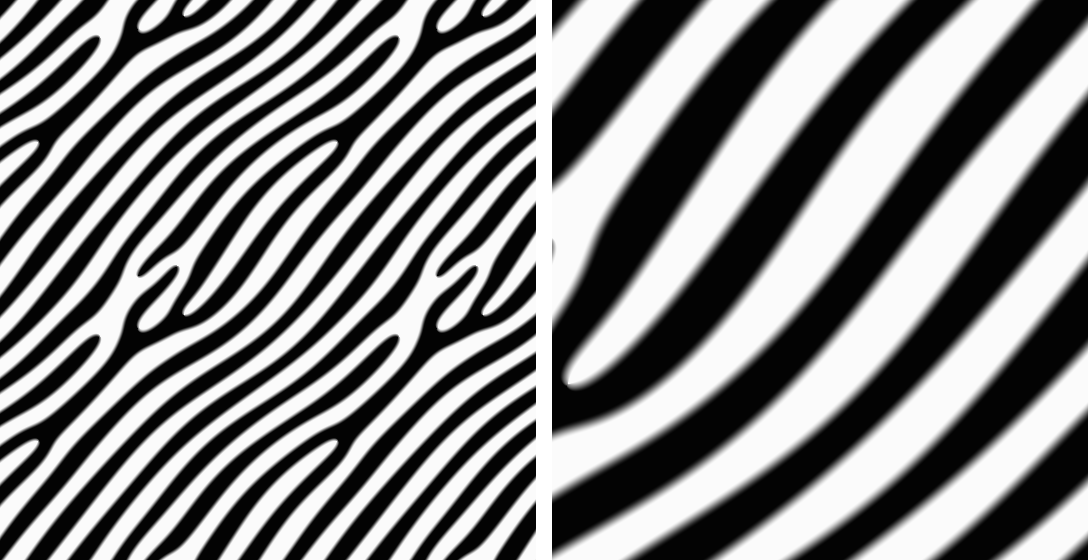
Left, the full canvas; right, a detail of the centre.
Give the GLSL for this pattern, as a Shadertoy shader.

```glsl
// Seamless zebra hide: diagonal black and white stripes that bend, fork and end.

const float TAU = 6.2831853;
const float PI = 3.1415927;

const vec3 WHITE = vec3(0.985);
const vec3 BLACK = vec3(0.012);
const float TILES_PER_HEIGHT = 1.873;
const float STRIPES_PER_TILE = 7.0;
const float BEND = 0.32;               // strength of the shallow kink
const vec2 BEND_CENTER = vec2(0.85, 0.54);
const float WHITE_BIAS = 0.05;         // raises the share of white
const float WIDTH_VARIATION = 0.2;     // swelling and thinning of stripes
const float EDGE_WIDTH = 0.009;        // soft edge, in canvas heights

// Stripe ends in one tile: xy = place, z = +1 ends upward, -1 ends downward.
const int END_COUNT = 6;
const vec3 STRIPE_ENDS[END_COUNT] = vec3[END_COUNT](
    vec3(0.333, 0.748,  1.0),
    vec3(0.129, 0.398,  1.0),
    vec3(0.593, 0.983,  1.0),
    vec3(0.463, 0.776, -1.0),
    vec3(0.461, 0.949, -1.0),
    vec3(0.615, 0.820, -1.0));

// Angle around a row of points spaced one tile apart along x.
float rowAngle(vec2 d) {
    return atan(cos(PI * d.x) * tanh(PI * d.y), sin(PI * d.x));
}

// Stripe phase in cycles; each stripe end is a dislocation of the field.
float stripePhase(vec2 tile) {
    float phase = STRIPES_PER_TILE * (tile.x - tile.y);
    for (int i = 0; i < END_COUNT; i++) {
        vec3 end = STRIPE_ENDS[i];
        float turn = 0.0;
        for (int row = -1; row <= 1; row++)
            turn += rowAngle(tile - end.xy - vec2(0.0, float(row)));
        // The second term keeps the field seamless from tile to tile.
        phase += end.z * (turn / TAU - end.x * tile.y);
    }
    vec2 b = TAU * (tile - BEND_CENTER);
    return phase - BEND * sin(b.y) * (0.6 + 0.4 * cos(b.x));
}

// Positive inside black stripes, negative in the white between them.
float stripeField(vec2 p) {
    vec2 tile = fract(p);
    float swell = WIDTH_VARIATION * cos(2.0 * TAU * (tile.x - 0.46));
    return cos(TAU * stripePhase(tile)) - WHITE_BIAS - swell;
}

void mainImage(out vec4 fragColor, in vec2 fragCoord) {
    vec2 p = fragCoord / iResolution.y * TILES_PER_HEIGHT;

    // Divide by the slope to get a distance in canvas heights.
    float field = stripeField(p);
    float h = 0.001;
    vec2 slope = vec2(stripeField(p + vec2(h, 0.0)) - field,
                      stripeField(p + vec2(0.0, h)) - field) / h;
    float dist = field / (max(length(slope), 1.0) * TILES_PER_HEIGHT);

    float ink = smoothstep(-0.5 * EDGE_WIDTH, 0.5 * EDGE_WIDTH, dist);
    fragColor = vec4(mix(WHITE, BLACK, ink), 1.0);
}
```
